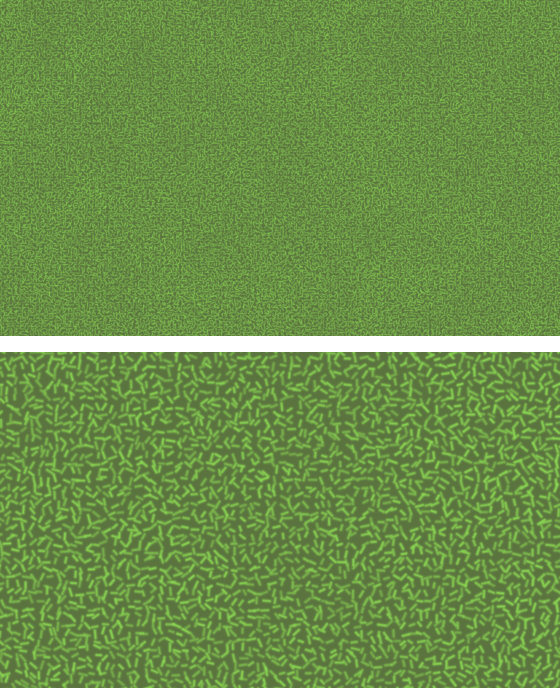
Top: the whole. Bottom: its middle third, enlarged.
This texture is drawn by a WebGL 2 fragment shader. Its source:

```glsl
#version 300 es
precision highp float;
// Dense turf: short bright blades at random angles over dull green ground.
// One blade sits in each cell of a jittered grid; neighbouring cells are
// blended softly, and broad value noise varies blade length and brightness.

uniform vec2 u_resolution;
out vec4 fragColor;

// Integer hash of a lattice point, giving three values in 0..1
vec3 hash3(vec2 cell, uint seed) {
    uvec3 v = uvec3(ivec3(ivec2(cell) + 4096, int(seed)));
    v = v * 1664525u + 1013904223u;
    v.x += v.y * v.z; v.y += v.z * v.x; v.z += v.x * v.y;
    v ^= v >> 16u;
    v.x += v.y * v.z; v.y += v.z * v.x; v.z += v.x * v.y;
    return vec3(v >> 8u) / 16777216.0;
}

float valueNoise(vec2 p, uint seed) {
    vec2 i = floor(p), f = fract(p);
    f = f * f * (3.0 - 2.0 * f);
    float low = mix(hash3(i, seed).x, hash3(i + vec2(1, 0), seed).x, f.x);
    float high = mix(hash3(i + vec2(0, 1), seed).x, hash3(i + vec2(1, 1), seed).x, f.x);
    return mix(low, high, f.y);
}

float segmentDistance(vec2 p, vec2 halfAxis) {
    float t = clamp(dot(p, halfAxis) / dot(halfAxis, halfAxis), -1.0, 1.0);
    return length(p - t * halfAxis);
}

// Amount of blade colour at p, in cells; softness widens with the pixel size
float blades(vec2 p, float pixel, float lushness) {
    vec2 home = floor(p);
    float softness = length(vec2(0.18, 0.63 * pixel));
    float gap = 1.0;
    for (int y = -1; y <= 1; y++) {
        for (int x = -1; x <= 1; x++) {
            vec2 cell = home + vec2(x, y);
            vec3 place = hash3(cell, 1u);
            vec3 shape = hash3(cell, 2u);
            vec2 centre = cell + 0.5 + 0.64 * (place.xy - 0.5);
            float angle = 3.14159 * place.z;
            float halfLength = mix(0.24, 0.46, shape.x) * mix(0.86, 1.14, lushness);
            float d = segmentDistance(p - centre, halfLength * vec2(cos(angle), sin(angle)));
            float strength = mix(0.39, 0.69, shape.y) * mix(0.89, 1.11, lushness);
            strength = min(strength * 0.26 / softness, 0.95);
            gap *= 1.0 - strength * exp(-d * d / (softness * softness));
        }
    }
    return 1.0 - gap;
}

void main() {
    vec2 uv = gl_FragCoord.xy / u_resolution.y;
    float rows = 125.0;

    // Broad lush and thin patches
    float lushness = 0.6 * valueNoise(uv * 7.0, 3u) + 0.4 * valueNoise(uv * 17.0, 4u);

    float cover = blades(uv * rows, rows / u_resolution.y, lushness);

    // Dull ground to bright blade
    vec3 colour = mix(vec3(0.356, 0.452, 0.247), vec3(0.542, 0.845, 0.32), cover);
    fragColor = vec4(colour, 1.0);
}
```
